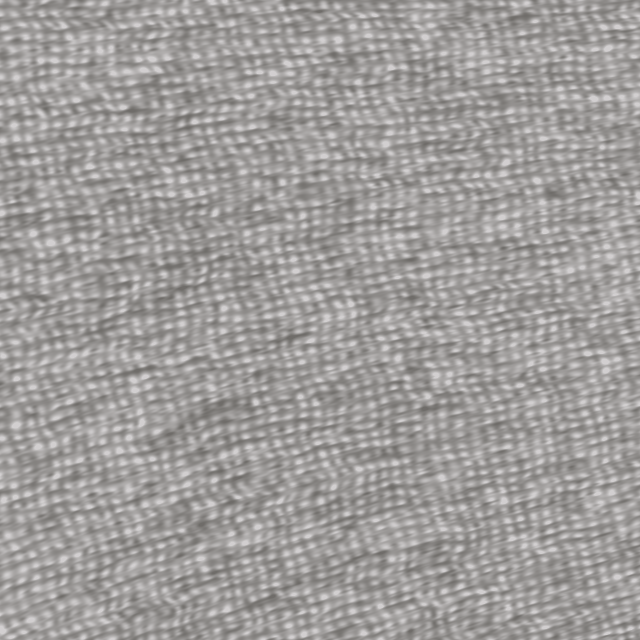
Reproduce this texture procedurally as a Shadertoy shader.

```glsl
const float TAU = 6.2831853;
const vec2 THREADS = vec2(45.0, 53.0);  // columns across, rows down the left side
const vec3 SHADOW_GREY = vec3(0.51, 0.50, 0.49);
const vec3 LIGHT_GREY = vec3(0.76, 0.75, 0.75);

float hash(vec2 p) {
    vec3 q = fract(vec3(p.xyx) * 0.1031);
    q += dot(q, q.yzx + 33.33);
    return fract((q.x + q.y) * q.z);
}

// Smooth value noise centred on zero
float noise(vec2 p) {
    vec2 cell = floor(p);
    vec2 f = fract(p);
    f = f * f * (3.0 - 2.0 * f);
    float low = mix(hash(cell), hash(cell + vec2(1.0, 0.0)), f.x);
    float high = mix(hash(cell + vec2(0.0, 1.0)), hash(cell + 1.0), f.x);
    return mix(low, high, f.y) - 0.5;
}

vec2 wobble(vec2 p, float frequency, float amount) {
    vec2 q = p * frequency;
    return amount * vec2(noise(q + 17.0), noise(q + 71.0));
}

// Leaning columns and rows that tilt more towards the bottom
vec2 threadCoords(vec2 uv, vec2 threads) {
    vec2 p = uv + wobble(uv, 5.0, 0.014) + wobble(uv, 26.0, 0.009);
    float rowSlope = mix(0.28, 0.03, uv.y);
    return threads * vec2(p.x + 0.21 * p.y, p.y - rowSlope * p.x);
}

// Soft round stitch in every cell, with shallow valleys between cells
float stitch(vec2 weave) {
    vec2 arch = 0.5 - 0.5 * cos(TAU * weave);
    return 0.75 * arch.x * arch.y + 0.14 * (arch.x + arch.y);
}

// Fine yarn streaks rising to the right
float fibres(vec2 uv, float slope) {
    vec2 p = vec2(uv.x, uv.y - slope * uv.x);
    return noise(p * vec2(42.0, 150.0)) + 0.6 * noise(p * vec2(75.0, 250.0) + 40.0);
}

// Broad worn areas stretched along the rows
float wear(vec2 uv) {
    vec2 p = vec2(uv.x, uv.y - 0.4 * uv.x);
    return noise(p * vec2(3.0, 6.0) + 5.0) + 0.5 * noise(p * vec2(7.0, 14.0) + 29.0);
}

void mainImage(out vec4 fragColor, in vec2 fragCoord) {
    vec2 uv = fragCoord / iResolution.xy;
    vec2 weave = threadCoords(uv, THREADS);
    float streaks = fibres(uv, mix(0.38, 0.16, uv.y));

    // Stagger the rows and let the yarn break up the stitch borders
    weave.x += 0.7 * noise(vec2(weave.x * 0.15, weave.y * 0.7));
    weave.y += 0.25 * streaks;

    // Stitch relief with uneven height
    float height = 1.0 + 0.8 * noise(weave * 0.9 + 11.0);
    float tone = 0.615 + 0.215 * (stitch(weave) * height - 0.33);

    // Yarn streaks, blotches, uneven rows and wear
    tone += 0.165 * streaks;
    tone += 0.10 * noise(weave * vec2(1.1, 1.4) + 83.0);
    tone += 0.045 * noise(vec2(weave.x * 0.16, weave.y * 0.9) + 53.0);
    tone += 0.045 * wear(uv);

    float lightness = (tone - SHADOW_GREY.g) / (LIGHT_GREY.g - SHADOW_GREY.g);
    vec3 color = mix(SHADOW_GREY, LIGHT_GREY, clamp(lightness, -0.3, 1.25));
    fragColor = vec4(color, 1.0);
}
```
